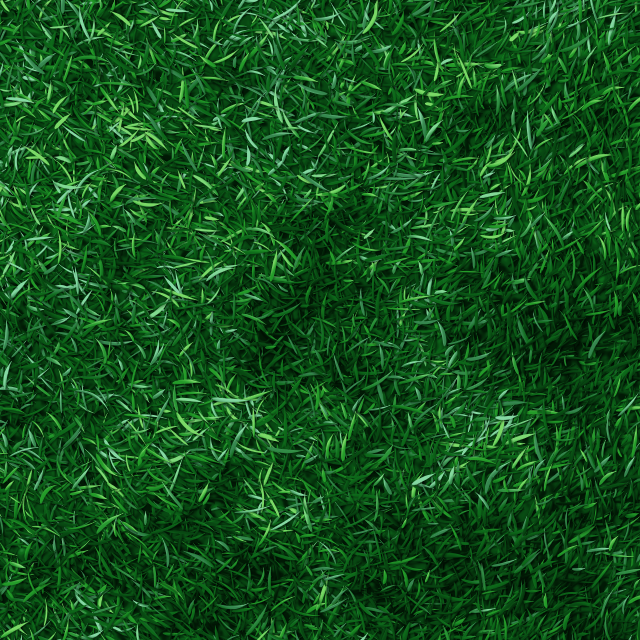
Write a Shadertoy shader that draws this texture.

```glsl
// Dense lawn seen from above: layers of short, curved, narrow blades
// scattered on turned, jittered grids, painted from dark soil to lit tips.
// Gradient noise steers the lean of the blades, the light and the hue.

vec3 hash3(vec3 p) {
    p = fract(p * vec3(0.1031, 0.1030, 0.0973));
    p += dot(p, p.yxz + 33.33);
    return fract((p.xxy + p.yxx) * p.zyx);
}

float gradientDot(vec2 cell, vec2 offset) {
    return dot(hash3(vec3(cell, 7.0)).xy * 2.0 - 1.0, offset);
}

float gradientNoise(vec2 p) {
    vec2 i = floor(p), f = p - i;
    vec2 s = f * f * (3.0 - 2.0 * f);
    vec2 e = vec2(1.0, 0.0);
    float low = mix(gradientDot(i, f), gradientDot(i + e, f - e), s.x);
    float high = mix(gradientDot(i + e.yx, f - e.yx), gradientDot(i + 1.0, f - 1.0), s.x);
    return 1.5 * mix(low, high, s.y);
}

// Grass colour from deep shade (tone 0) to sunlit (tone above 1)
vec3 grassColor(float tone, float cool) {
    vec3 lit = mix(vec3(0.14, 0.61, 0.16), vec3(0.21, 0.53, 0.31), cool);
    vec3 glint = mix(vec3(0.48, 0.85, 0.40), vec3(0.52, 0.85, 0.64), cool);
    vec3 c = mix(vec3(0.004, 0.10, 0.02), vec3(0.03, 0.28, 0.07), smoothstep(0.0, 0.32, tone));
    c = mix(c, vec3(0.05, 0.41, 0.10), smoothstep(0.32, 0.60, tone));
    c = mix(c, lit, smoothstep(0.62, 0.90, tone));
    return mix(c, glint, smoothstep(0.93, 1.17, tone));
}

void mainImage(out vec4 fragColor, in vec2 fragCoord) {
    vec2 uv = fragCoord / iResolution.y;

    // Broad variation: sunlight from the upper left, tufts, cool patches
    float light = 0.27 * gradientNoise(uv * 5.0 + 3.0) + 0.27 * gradientNoise(uv * 13.0)
                + 0.16 * (uv.y - uv.x);
    float coolPatch = 0.6 * gradientNoise(uv * 3.5 + 20.0);

    // Lean follows a slow field, more orderly toward the right
    float lean = 1.0 + 0.9 * gradientNoise(uv * 4.0 + 9.0);
    float spread = mix(3.8, 2.0, smoothstep(0.3, 0.9, uv.x));

    // Blurred undergrowth between the blades
    float undergrowth = gradientNoise(uv * 75.0);
    vec3 color = grassColor(0.24 + 0.5 * undergrowth + 0.4 * light, 0.5);

    const float LAYERS = 18.0;
    for (float layer = 0.0; layer < LAYERS; layer++) {
        float height = layer / (LAYERS - 1.0);
        float turn = layer * 2.4;
        float cells = 23.0 + 4.0 * sin(layer * 1.7);
        float pixel = cells / iResolution.y;
        vec2 axis = vec2(cos(turn), sin(turn));
        vec2 p = mat2(axis, -axis.y, axis.x) * uv * cells + layer * 7.3 + 60.0;
        vec2 home = floor(p - 0.5);

        // The four nearest cells hold every blade that can reach this point
        for (int k = 0; k < 4; k++) {
            vec2 cell = home + vec2(k & 1, k >> 1);
            vec3 place = hash3(vec3(cell, layer + 20.0));
            vec2 q = p - cell - 0.5 - 0.6 * (place.xy - 0.5);
            float angle = turn + lean + spread * (place.z - 0.5);
            vec2 along = vec2(cos(angle), sin(angle));
            float across = dot(q, vec2(-along.y, along.x));
            float reach = dot(q, along);
            if (abs(across) > 0.26 || abs(reach) > 0.68) continue;

            vec3 shape = hash3(vec3(cell, layer + 60.0));
            float halfLength = mix(0.22, 0.68, shape.x);
            float u = reach / halfLength;
            if (abs(u) > 1.0) continue;

            // Curved, narrow outline and the soft shadow beside it
            across += 0.45 * (shape.y - 0.5) * halfLength * (u * u - 0.4);
            float width = mix(0.026, 0.064, shape.z)
                        * (1.0 - 0.9 * smoothstep(0.1, 1.0, u)) * smoothstep(-1.2, -0.6, u);
            float ends = 1.0 - smoothstep(0.88, 1.0, abs(u));
            float blade = clamp(0.5 + (width - abs(across)) / pixel, 0.0, 1.0) * ends;
            float shadow = ends * (1.0 - smoothstep(0.0, width + 0.07, abs(across + 0.03)));
            color *= 1.0 - 0.34 * shadow;
            if (blade <= 0.0) continue;

            // Bright tips, a lit flank and random sheen
            vec2 tint = fract(place.xy * 37.0 + shape.yz * 17.0);
            float tone = 0.12 + 0.27 * height + 0.80 * pow(tint.x, 1.3) + 0.14 * u
                       + 0.09 * clamp(across / width, -1.0, 1.0) + light;
            float cool = smoothstep(0.35, 0.75, tint.y + coolPatch);
            color = mix(color, grassColor(tone, cool), blade);
        }
    }
    fragColor = vec4(color, 1.0);
}
```
